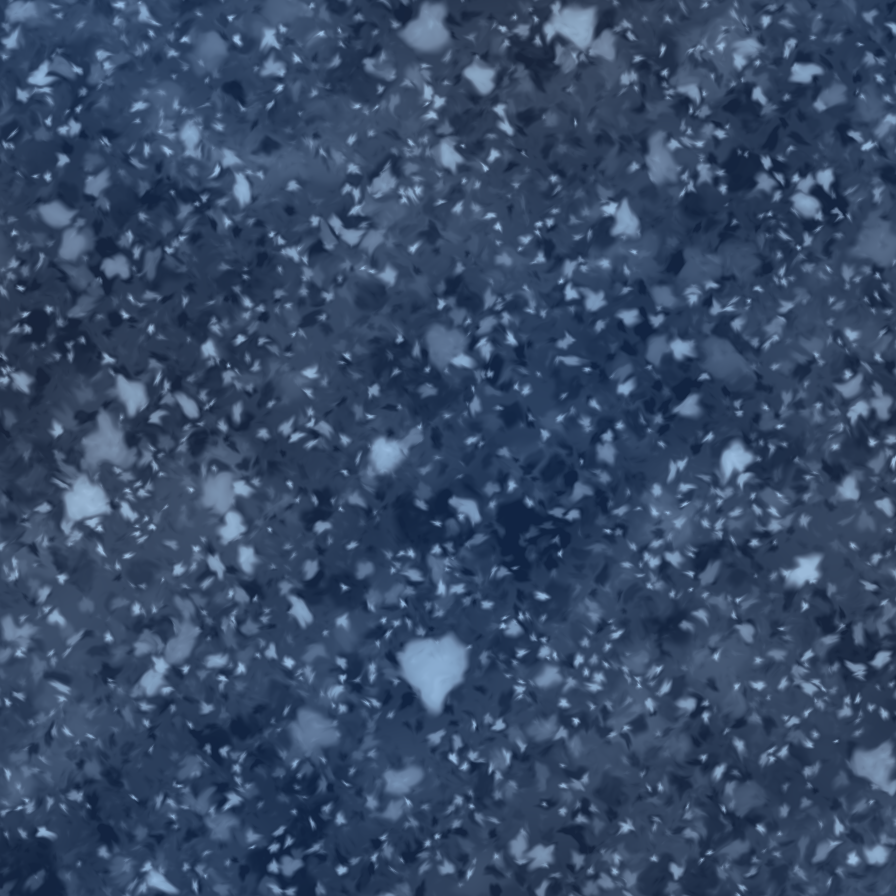
A Shadertoy shader for this texture:

```glsl
vec4 hash4(vec2 id, float seed) {
    vec4 q = fract(vec4(id.xyx, id.y + seed) * vec4(0.1031, 0.1030, 0.0973, 0.1099) + seed * 0.137);
    q += dot(q, q.wzxy + 33.33);
    return fract((q.xxyz + q.yzzw) * q.zywx);
}

// Slow drift made of layered sines, about -1 to 1
float drift(vec2 p) {
    return 0.5 * sin(p.x * 1.3 + 2.0 * sin(p.y * 0.9 + 1.0))
         + 0.5 * sin(p.y * 1.7 - p.x * 0.6 + 1.5 * sin(p.x * 1.1 + 4.0));
}

// Lays one size of soft, domed, lumpy grains over the tone beneath
float addGrains(float tone, vec2 uv, float scale, float share, vec2 toneRange, float opacity) {
    vec2 p = uv * scale;
    vec2 cell = floor(p);
    float blur = 0.05 + 0.0029 * scale;
    for (int y = -1; y <= 1; y++) {
        for (int x = -1; x <= 1; x++) {
            vec2 id = cell + vec2(x, y);
            vec4 place = hash4(id, scale);
            vec4 form = hash4(id, scale + 7.3);
            float clump = 1.0 + 0.9 * drift(id / scale * 15.0 + scale);
            if (place.z > share * clump) continue;

            // Turned, stretched outline with uneven corners
            vec2 d = p - id - 0.15 - 0.7 * place.xy;
            float turn = 6.283 * form.x;
            d = mat2(cos(turn), sin(turn), -sin(turn), cos(turn)) * d;
            d.y *= 1.0 + 0.6 * form.y;
            float angle = atan(d.y, d.x);
            float radius = mix(0.22, 0.5, form.z);
            radius *= 1.0 + 0.13 * sin(3.0 * angle + 9.0 * form.w) + 0.09 * sin(5.0 * angle + 20.0 * place.w);

            float reach = length(d);
            float mask = 1.0 - smoothstep(radius - blur, radius + blur, reach);
            float grainTone = mix(toneRange.x, toneRange.y, pow(form.w, 1.2));
            grainTone *= 1.08 - 0.25 * min(reach * reach / (radius * radius), 1.0);
            tone = mix(tone, grainTone, mask * opacity);
        }
    }
    return tone;
}

void mainImage(out vec4 fragColor, in vec2 fragCoord) {
    vec2 uv = fragCoord / iResolution.y;

    // Ragged edges
    vec2 warped = uv + 0.0032 * sin(uv.yx * vec2(83.0, 97.0) + 2.0 * sin(uv * 53.0));
    warped += 0.0011 * sin(warped.yx * vec2(290.0, 260.0) + 1.5 * sin(warped * 167.0));

    // Dull packed ground
    float tone = 0.17;
    tone = addGrains(tone, warped, 9.0, 0.9, vec2(-0.05, 0.42), 0.8);
    tone = addGrains(tone, warped, 61.0, 0.65, vec2(-0.12, 0.45), 0.7);
    tone = addGrains(tone, warped, 35.0, 0.6, vec2(-0.1, 0.46), 0.75);
    tone = addGrains(tone, warped, 20.0, 0.4, vec2(-0.06, 0.42), 0.75);

    // Pale stones, from small to large
    tone = addGrains(tone, warped, 85.0, 0.13, vec2(0.5, 1.0), 0.9);
    tone = addGrains(tone, warped, 54.0, 0.16, vec2(0.4, 0.95), 0.9);
    tone = addGrains(tone, warped, 32.0, 0.16, vec2(0.35, 0.95), 0.88);
    tone = addGrains(tone, warped, 19.0, 0.07, vec2(0.35, 1.0), 0.88);
    tone = addGrains(tone, warped, 13.0, 0.03, vec2(0.55, 1.05), 0.88);

    // Fine mottling, broad light and contrast
    float mottle = addGrains(0.0, warped, 105.0, 0.75, vec2(-1.0, 1.0), 1.0);
    tone += 0.07 * mottle + 0.06 * drift(uv * 6.0) + 0.06 * drift(uv * 19.0 + 3.0);
    tone = 0.19 + 1.25 * (tone - 0.22);

    // Slate blue ramp with faint brown and cyan casts
    vec3 color = vec3(0.13, 0.197, 0.303) + vec3(0.42, 0.45, 0.47) * clamp(tone, -0.12, 1.15);
    color += vec3(0.014, 0.0, -0.016) * drift(uv * 4.0 + 2.6);
    color += vec3(-0.01, 0.015, 0.015) * smoothstep(0.65, 1.0, tone);
    fragColor = vec4(color, 1.0);
}
```
